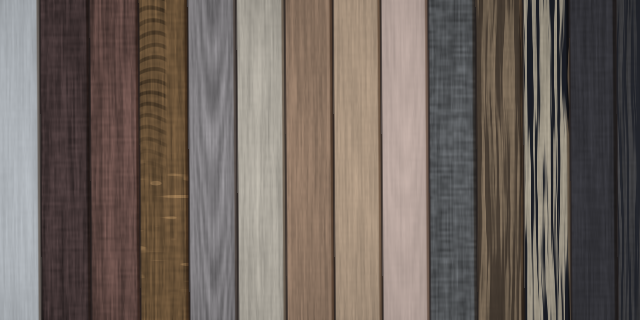
Reproduce this texture procedurally as a Shadertoy shader.

```glsl
// Row of fourteen upright wood veneer samples with varied grain and dark seams.

// Base colour of each plank, left to right
const vec3 WOOD[14] = vec3[14](
    vec3(.67, .69, .71), vec3(.25, .20, .20), vec3(.37, .28, .26), vec3(.41, .32, .22),
    vec3(.49, .48, .49), vec3(.66, .64, .60), vec3(.54, .45, .38), vec3(.65, .57, .49),
    vec3(.71, .64, .61), vec3(.32, .33, .34), vec3(.46, .40, .33), vec3(.60, .57, .51),
    vec3(.20, .20, .22), vec3(.23, .23, .24));

// Strength of each plank's long streaks, cross weave and arched figure
const vec3 GRAIN[14] = vec3[14](
    vec3(.08, .02, .0), vec3(.40, .28, .0), vec3(.34, .20, .0), vec3(.28, .18, .26),
    vec3(.18, .04, .11), vec3(.13, .03, .02), vec3(.19, .03, .0), vec3(.13, .03, .0),
    vec3(.06, .02, .02), vec3(.25, .42, .0), vec3(.22, .08, .0), vec3(.16, .05, .0),
    vec3(.22, .14, .0), vec3(.20, .10, .0));

float hash(vec2 p) {
    p = fract(p * vec2(.1031, .1130));
    p += dot(p, p.yx + 33.33);
    return fract((p.x + p.y) * p.x * 17.0);
}

float noise(vec2 p) {
    vec2 i = floor(p), f = fract(p);
    f = f * f * (3.0 - 2.0 * f);
    return mix(mix(hash(i), hash(i + vec2(1, 0)), f.x),
               mix(hash(i + vec2(0, 1)), hash(i + vec2(1, 1)), f.x), f.y);
}

// Left edge of plank k; planks narrow slightly toward the right
float plankEdge(int k) {
    float m = float(k - 7);
    return .5216 + .075 * m - .000217 * m * m;
}

// Arched growth rings: tight on plank 3, long and centred on the others
float archFigure(int id, vec2 p, float wobble) {
    if (id == 3) {
        float rings = sin(165.0 * p.y + 26.0 * (p.x - .3) * (p.x - .3) + 9.0 * wobble);
        float region = smoothstep(.35, .75, p.y) * (1.0 - smoothstep(.5, .6, p.x));
        return -smoothstep(.1, .9, rings) * region;
    }
    float bend = (p.x - .5) * (p.x - .5);
    return sin(26.0 * p.y - 75.0 * bend + 9.0 * wobble) * exp(-7.0 * bend);
}

// Dark and light bands that swell, break and wander
float zebraBands(vec2 p, vec2 seed) {
    float x = p.x + .09 * (noise(vec2(p.x * 2.0, p.y * 4.0) + seed) - .5);
    float bands = .72 * noise(vec2(x * 21.0, p.y * 2.5) + seed)
                + .28 * noise(vec2(x * 45.0, p.y * 9.0) + seed);
    return smoothstep(.38, .62, bands);
}

void mainImage(out vec4 fragColor, in vec2 fragCoord) {
    vec2 uv = fragCoord / iResolution.xy;
    float pixel = 1.0 / iResolution.x;
    float x = uv.x + .0035 * (uv.y - .5);   // slight lean

    int id = 0;
    for (int k = 1; k < 14; k++) if (x > plankEdge(k)) id = k;
    float left = plankEdge(id), right = plankEdge(id + 1);
    vec2 p = vec2((x - left) / (right - left), uv.y);
    vec2 seed = vec2(37.0, 19.0) * float(id + 1);

    // Grain layers, each centred on zero
    float wobble = noise(p * vec2(2.0, 3.5) + seed);
    float streaks = .5 * noise(vec2(p.x * 30.0 + wobble, p.y * 7.0) + seed)
                  + .3 * noise(vec2(p.x * 13.0 + wobble, p.y * 2.0) + seed)
                  + .2 * noise(p * vec2(40.0, 45.0) + seed) - .5;
    float weave = .6 * noise(p * vec2(3.0, 110.0) + seed)
                + .4 * noise(p * vec2(9.0, 60.0) + seed) - .5;
    float tone = 1.0 + dot(GRAIN[id], vec3(2.0 * streaks, weave, archFigure(id, p, wobble)));
    tone += .05 * (noise(p * vec2(2.0, 5.0) + seed + 7.0) - .5);
    vec3 color = WOOD[id] * tone;

    // Pale saw marks on the golden plank
    if (id == 3) {
        float marks = smoothstep(.68, .85, noise(vec2(p.x * 3.0, p.y * 75.0)));
        float region = smoothstep(.05, .2, p.y) * (1.0 - smoothstep(.4, .55, p.y));
        color += vec3(.16, .13, .09) * marks * region;
    }

    // Banded planks
    float zebra = id == 10 ? .65 : id == 11 ? 1.0 : id == 13 ? .75 : 0.0;
    vec3 bandDark = id == 10 ? vec3(.17, .14, .12) : vec3(.10, .11, .14);
    color = mix(color, bandDark, zebra * (1.0 - zebraBands(p, seed)));

    // Shaded side face, soft shadow and seam
    float toRight = right - x, toEdge = min(toRight, x - left);
    float side = 1.0 - smoothstep(.0050 - pixel, .0050 + pixel, toRight);
    color *= mix(vec3(1), vec3(.66, .60, .55), side);
    color *= 1.0 - .10 * exp(-toRight / .006);
    float seam = 1.0 - smoothstep(.0006, .0006 + 1.3 * pixel, toEdge);
    color = mix(color, vec3(.13, .11, .11), .65 * seam);

    // Light falls off toward top and bottom
    color *= 1.02 - .28 * (uv.y - .5) * (uv.y - .5);
    fragColor = vec4(clamp(color, 0.0, 1.0), 1.0);
}
```
